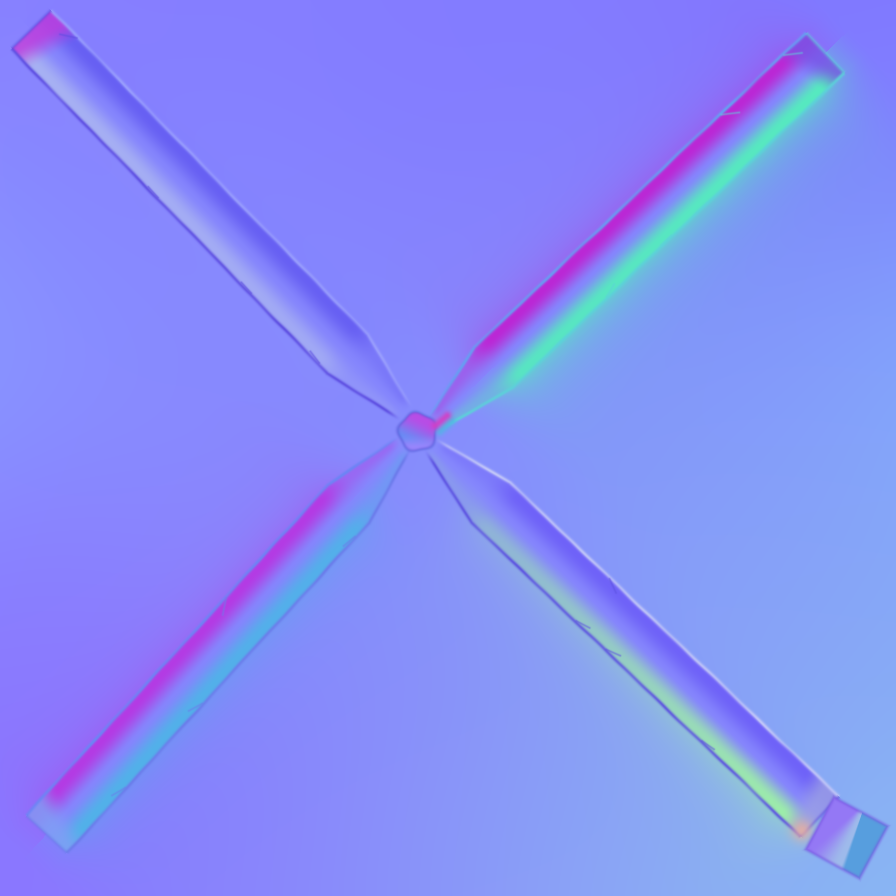
A WebGL 2 fragment shader for this texture map:

```glsl
#version 300 es
precision highp float;
// Tangent-space normal map of four bevelled bars that meet in a small hub.
// Each bar is a tapered strip in its own frame: a two-sided slope ramp, thin
// edge lines, a soft halo and a few nicks, laid over a smooth gradient.
#define HALF_WIDTH 0.031
#define SHOULDER 0.095
#define NECK 0.28
#define LINE 0.0021
#define HALO 0.022
#define NICKS 4
#define HUB_CENTER vec2(0.466, 0.518)
#define HUB_RADIUS 0.021
#define FLAT vec3(0.52, 0.52, 0.99)
uniform vec2 u_resolution;
out vec4 fragColor;
struct Bar {
  vec2 a, b;                              // shoulder and outer end
  vec3 upper, lower, upperLine, lowerLine, cap;
  vec2 halo;                              // strength above, below
  float nearTint;                         // lower tint at the shoulder
};
vec2 hash2(vec2 p) {
  return fract(sin(vec2(dot(p, vec2(127.1, 311.7)), dot(p, vec2(269.5, 183.3)))) * 43758.5);
}
float gradDot(vec2 cell, vec2 corner, vec2 f) {
  return dot(hash2(cell + corner) * 2.0 - 1.0, f - corner);
}
float gradientNoise(vec2 p) {
  vec2 i = floor(p), f = p - i, u = f * f * (3.0 - 2.0 * f);
  return mix(mix(gradDot(i, vec2(0, 0), f), gradDot(i, vec2(1, 0), f), u.x),
             mix(gradDot(i, vec2(0, 1), f), gradDot(i, vec2(1, 1), f), u.x), u.y);
}
float bell(float v, float w) { return exp(-v * v / (w * w)); }
float segment(vec2 p, vec2 a, vec2 b) {
  vec2 ab = b - a;
  return length(p - a - ab * clamp(dot(p - a, ab) / dot(ab, ab), 0.0, 1.0));
}
vec3 background(vec2 p) {
  vec3 low = mix(vec3(0.54, 0.46, 1.0), vec3(0.54, 0.72, 0.95), smoothstep(-0.1, 1.1, p.x));
  vec3 high = mix(vec3(0.53, 0.50, 1.0), vec3(0.50, 0.47, 1.0), p.x);
  vec3 c = mix(low, high, smoothstep(-0.1, 1.0, p.y));
  float side = 2.0 * p.x - 1.0;
  c.g += (0.03 + 0.05 * side * side) * bell(p.y - 0.6, 0.25) + 0.012 * gradientNoise(p * 4.0);
  return c;
}
vec3 paintBar(vec3 c, vec2 p, Bar bar, float px) {
  vec2 d = normalize(bar.b - bar.a), n = vec2(-d.y, d.x);
  n *= sign(n.y);
  float len = distance(bar.a, bar.b);
  vec2 q = vec2(dot(p - bar.a, d), dot(p - bar.a, n));
  float halfW = HALF_WIDTH * mix(NECK, 1.0, clamp(1.0 + q.x / SHOULDER, 0.0, 1.0));
  halfW += 0.0012 * gradientNoise(vec2(q.x * 30.0, bar.a.x * 50.0));
  float rim = abs(q.y) - halfW, body = smoothstep(-0.025, 0.02, q.x);
  float span = smoothstep(-SHOULDER, 0.02 - SHOULDER, q.x) * (1.0 - smoothstep(len - px, len + px, q.x));
  bool above = q.y > 0.0;
  vec3 tint = above ? bar.upper : bar.lower, ink = above ? bar.upperLine : bar.lowerLine;
  float amount = above ? 1.0 : mix(bar.nearTint, 1.0, clamp(q.x / len, 0.0, 1.0));
  // Near and wide halo, then the sloped faces with the end cap
  float halo = 0.75 * exp(-max(rim, 0.0) / HALO) + 0.25 * exp(-max(rim, 0.0) / (HALO * 4.0));
  halo *= (above ? bar.halo.x : bar.halo.y) * amount * smoothstep(-0.06, 0.03, q.x);
  c = mix(c, tint, halo * (1.0 - smoothstep(len - 0.05, len + 0.04, q.x)));
  float slope = smoothstep(-0.1, 0.8, abs(q.y) / halfW) - 0.04;
  vec3 face = mix(FLAT, tint, max(slope, 0.0) * amount * mix(0.5, 1.0, body));
  face = mix(face, bar.cap, 0.85 * smoothstep(len - 0.04, len - 0.01, q.x + 0.25 * q.y));
  c = mix(c, face, (1.0 - smoothstep(-px, px, rim)) * span * mix(0.75, 1.0, body));
  // Edge lines and nicks
  float wear = 0.8 + 0.5 * gradientNoise(vec2(q.x * 22.0, above ? 3.0 : 9.0));
  c = mix(c, ink, bell(rim, LINE) * span * wear);
  c = mix(c, bar.lowerLine, 0.5 * bell(q.x - len, LINE) * step(rim, 0.0));
  for (int i = 0; i < NICKS; i++) {
    vec2 r = hash2(vec2(float(i) + 1.0, bar.a.x * 37.0 + bar.a.y * 11.0));
    vec2 start = vec2(r.x * len * 0.95, (r.y > 0.5 ? 0.96 : -0.96) * HALF_WIDTH);
    vec2 stop = start + vec2(0.016, -0.012 * sign(start.y) * r.y);
    c = mix(c, bar.lowerLine, 0.5 * bell(segment(q, start, stop), 0.0013));
  }
  return c;
}
vec3 paintBlock(vec3 c, vec2 p, float px) {
  vec2 d = p - vec2(0.945, 0.065), ax = vec2(0.88, -0.475);
  vec2 q = vec2(dot(d, ax), dot(d, vec2(-ax.y, ax.x))), e = abs(q) - vec2(0.034, 0.033);
  float rim = max(e.x, e.y), fan = q.x / (0.045 - q.y);
  vec3 f = mix(vec3(0.58, 0.47, 0.96), vec3(0.62, 0.73, 0.92), smoothstep(-0.4, 0.1, fan));
  f = mix(f, vec3(0.34, 0.62, 0.87), smoothstep(0.12, 0.2, fan));
  c = mix(c, vec3(0.92, 0.68, 0.62), 0.8 * bell(length(p - vec2(0.895, 0.073)), 0.012));
  c = mix(c, f, 1.0 - smoothstep(-px, px, rim));
  return mix(c, vec3(0.45, 0.32, 0.88), 0.5 * bell(rim, LINE));
}
vec3 paintHub(vec3 c, vec2 p, float px) {
  vec2 q = (p - HUB_CENTER) / HUB_RADIUS, s = vec2(0.486, 0.525), e = vec2(0.499, 0.536), o = vec2(0.005, -0.006);
  float r = length(q) * (1.0 + 0.06 * cos(5.0 * atan(q.y, q.x) + 0.6)), aa = px / HUB_RADIUS;
  vec3 f = mix(vec3(0.40, 0.55, 0.96), vec3(0.72, 0.30, 0.90), smoothstep(-0.8, 0.8, q.x * 0.5 + q.y));
  f = mix(f, vec3(0.60, 0.52, 0.99), smoothstep(0.1, 0.9, -q.y));
  c = mix(c, f, 1.0 - smoothstep(1.0 - aa, 1.0 + aa, r));
  c = mix(c, vec3(0.34, 0.36, 0.85), 0.5 * bell(r - 1.0, 0.1));
  // Nub beside the hub
  c = mix(c, vec3(0.30, 0.72, 0.90), 0.8 * bell(segment(p, s + o, e + o), 0.005));
  return mix(c, vec3(0.82, 0.25, 0.78), 0.9 * bell(segment(p, s, e), 0.005));
}

void main() {
  vec2 p = gl_FragCoord.xy / u_resolution;
  float px = 1.0 / min(u_resolution.x, u_resolution.y);
  Bar upperLeft = Bar(vec2(.388, .605), vec2(.035, .967), vec3(.40, .37, .95), vec3(.66, .70, .95),
    vec3(.6, .62, .99), vec3(.36, .3, .88), vec3(.74, .24, .87), vec2(.06), .8);
  Bar upperRight = Bar(vec2(.551, .59), vec2(.921, .941), vec3(.74, .14, .83), vec3(.33, .93, .74),
    vec3(.4, .62, .95), vec3(.36, .82, .85), vec3(.47, .33, .9), vec2(.32, .65), .95);
  Bar lowerLeft = Bar(vec2(.389, .4375), vec2(.052, .069), vec3(.71, .22, .89), vec3(.31, .7, .91),
    vec3(.42, .52, .96), vec3(.42, .48, .92), vec3(.5, .62, .96), vec2(.32, .36), .95);
  Bar lowerRight = Bar(vec2(.548, .439), vec2(.915, .0885), vec3(.43, .38, .97), vec3(.62, .96, .64),
    vec3(.76, .78, .97), vec3(.36, .32, .88), vec3(.6, .62, .9), vec2(.05, .46), .4);
  vec3 c = paintBar(background(p), p, upperLeft, px);
  c = paintBar(c, p, upperRight, px);
  c = paintBar(c, p, lowerLeft, px);
  c = paintBar(c, p, lowerRight, px);
  c = paintHub(paintBlock(c, p, px), p, px);
  fragColor = vec4(clamp(c, 0.0, 1.0), 1.0);
}
```
